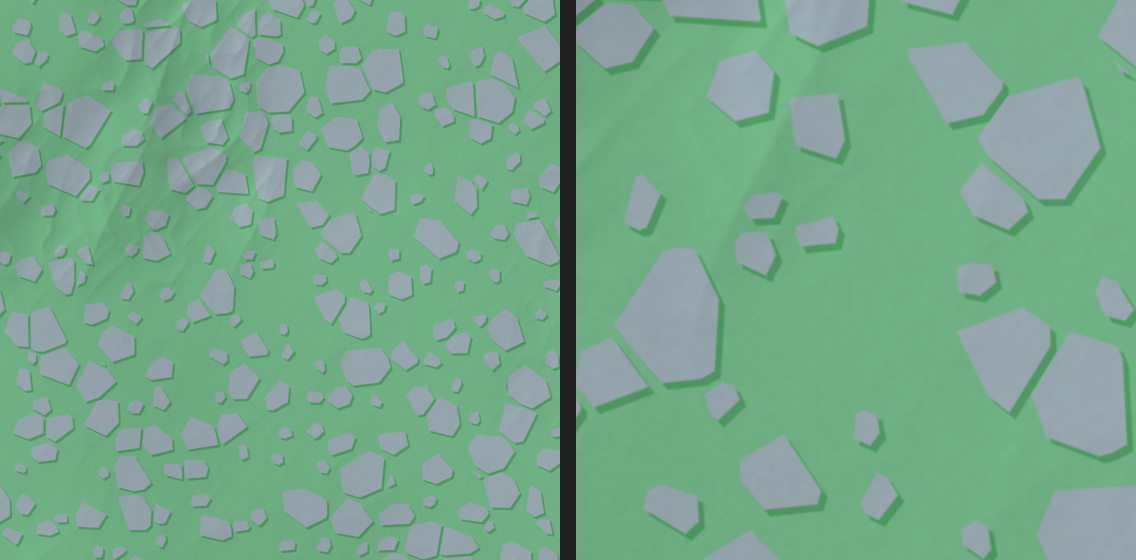
Left, the full canvas; right, a detail of the centre.
This pattern is drawn by a WebGL 1 fragment shader. Its source:

```glsl
precision highp float;
// Terrazzo on creased paper: grey stone chips with hard shadows on green.
// Each chip is a random convex polygon clipped by its cell in a power diagram
// (a weighted Voronoi), so chips of very different sizes never overlap.

uniform vec2 u_resolution;

const float TAU = 6.2831853;
const float CELLS = 15.0;        // grid cells across the canvas
const float GAP = 0.04;          // spacing to a cell border, in cells
const vec2 SHADOW_SHIFT = vec2(0.0036, -0.0040);
const vec3 GREEN = vec3(0.430, 0.682, 0.510);
const vec3 SHADOW = vec3(0.300, 0.590, 0.375);
const vec3 STONE = vec3(0.582, 0.642, 0.672);

vec2 hash2(vec2 p) {
  vec3 q = fract(p.xyx * vec3(0.1031, 0.1030, 0.0973));
  q += dot(q, q.yzx + 33.33);
  return fract((q.xx + q.yz) * q.zy);
}

float valueNoise(vec2 p) {
  vec2 i = floor(p), f = fract(p);
  f = f * f * f * (f * (f * 6.0 - 15.0) + 10.0);
  float low = mix(hash2(i).x, hash2(i + vec2(1.0, 0.0)).x, f.x);
  float high = mix(hash2(i + vec2(0.0, 1.0)).x, hash2(i + 1.0).x, f.x);
  return mix(low, high, f.y);
}

// Chip centre (xy) and radius (z) for a grid cell, in cell units.
vec3 chipSite(vec2 cell) {
  float size = pow(hash2(cell + 57.0).x, 1.7);
  return vec3(cell + 0.5 + 0.84 * (hash2(cell + 11.0) - 0.5), mix(0.15, 0.66, size));
}

float power(vec2 p, vec3 site) {
  vec2 d = p - site.xy;
  return dot(d, d) - site.z * site.z;
}

// Signed distance to an irregular, slightly stretched six-plane polygon.
float polygonDistance(vec2 p, float radius, vec2 seed) {
  vec2 shape = hash2(seed + 83.0);
  float stretch = mix(1.0, 1.38, shape.x);
  vec2 axis = vec2(cos(shape.y * TAU), sin(shape.y * TAU));
  float d = -10.0;
  for (int k = 0; k < 6; k++) {
    vec2 h = hash2(seed + 7.3 * float(k) + 131.0);
    float angle = (float(k) + 0.65 * h.x) * TAU / 6.0 + shape.y * TAU;
    vec2 n = vec2(cos(angle), sin(angle));
    vec2 along = vec2(dot(n, axis), dot(n, vec2(-axis.y, axis.x)));
    float reach = length(along * vec2(stretch, 1.0 / stretch));
    d = max(d, dot(p, n) - radius * reach * mix(0.74, 1.0, h.y));
  }
  return d;
}

// Signed distance to the nearest chip, in canvas units.
float chipDistance(vec2 uv) {
  vec2 p = uv * CELLS + 20.0;
  vec2 base = floor(p), owner = base;
  float best = 100.0;
  for (int y = -2; y <= 2; y++) {
    for (int x = -2; x <= 2; x++) {
      vec2 cell = base + vec2(float(x), float(y));
      float w = power(p, chipSite(cell));
      if (w < best) { best = w; owner = cell; }
    }
  }
  vec3 site = chipSite(owner);
  float border = 10.0;
  for (int y = -2; y <= 2; y++) {
    for (int x = -2; x <= 2; x++) {
      vec2 cell = base + vec2(float(x), float(y));
      vec3 other = chipSite(cell);
      float span = distance(other.xy, site.xy);
      if (span > 0.001) border = min(border, (power(p, other) - best) / (2.0 * span));
    }
  }
  float d = polygonDistance(p - site.xy, site.z, owner);
  return max(d, GAP - border) / CELLS;
}

// Paper height with sharp folds where the noise crosses its middle.
float foldHeight(vec2 p) {
  float height = 0.0, amplitude = 1.0;
  p = mat2(0.88, 0.47, -0.47, 0.88) * p * vec2(4.2, 2.8) + 3.0;
  for (int i = 0; i < 4; i++) {
    height += amplitude * abs(valueNoise(p) - 0.5);
    p = mat2(1.6, 1.2, -1.2, 1.6) * p + 9.0;
    amplitude *= 0.5;
  }
  return height;
}

float paperLight(vec2 uv) {
  float slope = foldHeight(uv) - foldHeight(uv + vec2(0.004, -0.003));
  float creased = smoothstep(0.42, 0.78, valueNoise(uv * 3.0 + 5.0));
  float broad = valueNoise(uv * 3.5 + 40.0) - 0.5;
  float grain = valueNoise(uv * 260.0) - 0.5;
  return 1.0 + slope * mix(0.3, 1.8, creased) + 0.04 * broad - 0.025 * creased + 0.02 * grain;
}

void main() {
  vec2 uv = gl_FragCoord.xy / u_resolution.y;
  float soft = max(0.0011, 0.75 / u_resolution.y);
  float chip = 1.0 - smoothstep(-soft, soft, chipDistance(uv));
  float shade = 1.0 - smoothstep(-soft, soft, chipDistance(uv - SHADOW_SHIFT));
  vec3 colour = mix(GREEN, SHADOW, shade);
  colour = mix(colour, STONE, chip);
  gl_FragColor = vec4(colour * paperLight(uv), 1.0);
}
```
